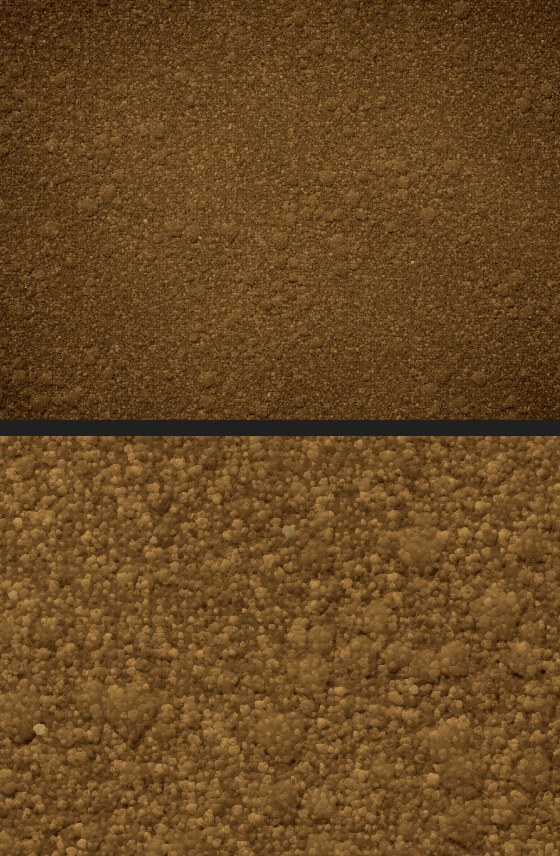
Top: the whole. Bottom: its middle third, enlarged.
This texture is drawn by a WebGL 2 fragment shader. Its source:

```glsl
#version 300 es
precision highp float;
// Dry brown soil: fine crumbly grains, scattered rounded clods and a few pale grit specks.

#define GRIT_SCALE 250.0
#define GRAIN_SCALE 145.0
#define CRUMB_SCALE 76.0
#define CLOD_SCALE 34.0
#define SPECK_SCALE 140.0
#define CRUMB_AMOUNT 0.6
#define CLOD_AMOUNT 0.2
#define SPECK_AMOUNT 0.0025
#define BASE_TONE 0.85
#define CONTRAST 1.45
#define VIGNETTE 1.15
#define LIGHT_DIR vec2(-0.36, 0.93)

uniform vec2 u_resolution;
out vec4 fragColor;

vec3 hash3(vec2 cell) {
  vec3 q = fract(cell.xyx * vec3(0.1031, 0.1030, 0.0973));
  q += dot(q, q.yxz + 33.33);
  return fract((q.xxy + q.yzz) * q.zyx);
}

// Broad uneven patches from layered, bent sines, about -1 to 1.
float patches(vec2 p) {
  p += 0.12 * sin(p.yx * 7.0 + vec2(1.3, 4.1));
  float broad = sin(p.x * 6.1 + p.y * 3.7 + 2.0) * sin(p.y * 7.3 - p.x * 2.9 + 0.6);
  float small = sin(p.x * 17.0 - p.y * 9.0) * sin(p.y * 19.0 + p.x * 8.0 + 1.7);
  return 0.65 * broad + 0.35 * small;
}

// Jittered irregular domes: x = coverage, y = relief towards the light, z = random id.
vec3 lumps(vec2 p, float scale, float amount, float clumping) {
  vec2 g = p * scale;
  vec2 home = floor(g);
  float pixel = scale / u_resolution.y;
  float top = 0.0;
  vec3 lump = vec3(0.0, 0.0, 0.5);
  for (int y = -1; y <= 1; y++) {
    for (int x = -1; x <= 1; x++) {
      vec2 cell = home + vec2(x, y);
      vec3 rnd = hash3(cell + scale * 3.0);
      float density = amount * (1.0 + clumping * patches(cell / scale));
      vec3 shape = hash3(cell + scale * 5.0 + 17.0);
      if (shape.x > density) continue;
      vec2 d = g - cell - 0.15 - 0.7 * rnd.xy;
      float angle = atan(d.y, d.x);
      float bumpy = 1.0 + 0.10 * sin(3.0 * angle + 6.28 * shape.y)
                        + 0.06 * sin(5.0 * angle + 6.28 * shape.z);
      float radius = mix(0.32, 0.76, shape.y * shape.y) * bumpy;
      float height = 1.0 - length(d) / radius;
      if (height > top) {
        top = height;
        float edge = max(0.16, pixel / radius);
        lump = vec3(smoothstep(0.0, edge, height), dot(d, LIGHT_DIR) / radius, rnd.z);
      }
    }
  }
  return lump;
}

// Soft shade cast on the ground on the far side of each lump.
float castShade(vec2 p, float scale, float amount, float clumping, float cover) {
  vec2 towardsLight = LIGHT_DIR * 0.17 / scale;
  return max(0.0, lumps(p + towardsLight, scale, amount, clumping).x - cover);
}

vec3 soilColor(float tone) {
  vec3 dark = vec3(0.24, 0.14, 0.04);
  vec3 light = vec3(0.55, 0.395, 0.20);
  return mix(dark, light, clamp(tone, -0.45, 1.6));
}

void main() {
  vec2 p = gl_FragCoord.xy / u_resolution.y;
  vec2 fromCentre = gl_FragCoord.xy / u_resolution - 0.5;

  // Fine ground: packed grains with dark pits, roughened by grit.
  vec3 grit = lumps(p + 0.37, GRIT_SCALE, 1.0, 0.0);
  vec3 grain = lumps(p, GRAIN_SCALE, 1.0, 0.0);
  float fine = 0.40 * (grit.z - 0.5) + 0.12 * grit.y * grit.x;
  fine += mix(-0.22, 0.23 * grain.y + 0.42 * (grain.z - 0.5), grain.x);

  // Crumbs and clods rise above it and keep part of its roughness.
  vec3 crumb = lumps(p, CRUMB_SCALE, CRUMB_AMOUNT, 0.6);
  vec3 clod = lumps(p, CLOD_SCALE, CLOD_AMOUNT, 1.6);
  float lumpy = crumb.x * (0.04 + 0.20 * crumb.y + 0.20 * (crumb.z - 0.5));
  lumpy -= 0.20 * castShade(p, CRUMB_SCALE, CRUMB_AMOUNT, 0.6, crumb.x);
  fine *= 1.0 - 0.15 * crumb.x;
  float raised = clod.x * (0.03 + 0.18 * clod.y + 0.12 * (clod.z - 0.5));
  raised -= 0.22 * castShade(p, CLOD_SCALE, CLOD_AMOUNT, 1.6, clod.x);
  float relief = mix(fine + lumpy, 0.7 * fine + 0.3 * lumpy, clod.x) + raised;

  // Broad light: uneven patches and a fall-off to the corners.
  float tone = BASE_TONE + CONTRAST * relief + 0.08 * patches(p * 0.8 + 3.0);
  tone -= VIGNETTE * dot(fromCentre, fromCentre);
  vec3 color = soilColor(tone);

  // Rare pale grit.
  vec3 speck = lumps(p + 1.9, SPECK_SCALE, SPECK_AMOUNT, 0.0);
  vec3 pale = vec3(0.70, 0.58, 0.37) * (0.8 + 0.35 * speck.z + 0.15 * speck.y);
  color = mix(color, pale, 0.75 * speck.x);

  fragColor = vec4(color, 1.0);
}
```
